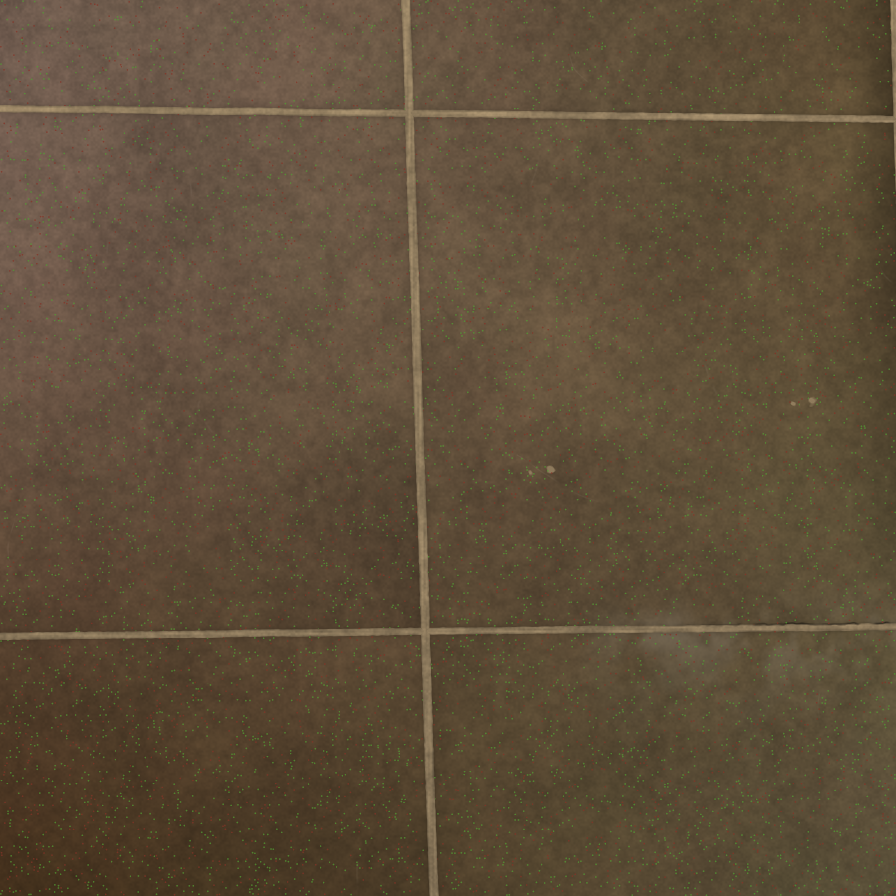
Give the GLSL for this texture, as a Shadertoy shader.

```glsl
// Worn brown stone floor tiles with narrow sandy joints, seen slightly askew.
// A skewed grid gives tiles and joints; layered noise adds mottling, and hashed
// dots, scratches, chips and a mineral haze add the wear.

#define JOINT_X 0.0050     // half width of upright joints
#define JOINT_Y 0.0040     // half width of level joints
#define MOTTLE 0.27        // strength of cloudy stone variation
#define GRAIN 0.24         // strength of fine stone grain
#define TILE_VARIATION 0.04
#define SPECK_CELLS 300.0  // speck cells across the canvas
#define SPECK_CHANCE 0.115
#define SPECK_RADIUS 0.0009
#define SCRATCHES 14
#define SCRATCH_LIGHT 0.05
#define HAZE 0.55          // mineral deposit by the lower joint

const vec3 STONE_TOP_LEFT = vec3(0.452, 0.368, 0.318);
const vec3 STONE_TOP_RIGHT = vec3(0.372, 0.308, 0.205);
const vec3 STONE_LOW_LEFT = vec3(0.258, 0.180, 0.100);
const vec3 STONE_LOW_RIGHT = vec3(0.338, 0.300, 0.215);
const vec3 GROUT = vec3(0.625, 0.540, 0.410);
const vec3 DEPOSIT = vec3(0.54, 0.50, 0.43);
const vec3 SPECK_GREEN = vec3(0.32, 0.62, 0.20);
const vec3 SPECK_RED = vec3(0.52, 0.20, 0.15);

// Integer hash: three values in 0..1 per cell and seed
vec3 hash(vec2 cell, int seed) {
    uvec3 v = uvec3(ivec3(ivec2(floor(cell)), seed)) * 1664525u + 1013904223u;
    v.x += v.y * v.z; v.y += v.z * v.x; v.z += v.x * v.y;
    v ^= v >> 16u;
    v.x += v.y * v.z; v.y += v.z * v.x; v.z += v.x * v.y;
    return vec3(v >> 8u) / 16777216.0;
}

float noise(vec2 p) {
    vec2 i = floor(p), f = fract(p);
    f = f * f * (3.0 - 2.0 * f);
    return mix(mix(hash(i, 1).x, hash(i + vec2(1, 0), 1).x, f.x),
               mix(hash(i + vec2(0, 1), 1).x, hash(i + vec2(1, 1), 1).x, f.x), f.y);
}

float fbm(vec2 p) {
    float sum = 0.0, amp = 0.5;
    for (int i = 0; i < 5; i++) {
        sum += amp * noise(p);
        p = mat2(1.6, 1.2, -1.2, 1.6) * p + 7.3;
        amp *= 0.5;
    }
    return sum;
}

float segmentDistance(vec2 p, vec2 a, vec2 b) {
    vec2 ab = b - a;
    return length(p - a - ab * clamp(dot(p - a, ab) / dot(ab, ab), 0.0, 1.0));
}

// Antialiased coverage of a shape from its signed distance
float cover(float d, float px) { return clamp(0.5 - d / px, 0.0, 1.0); }

void mainImage(out vec4 fragColor, in vec2 fragCoord) {
    vec2 uv = fragCoord / iResolution.xy;
    float px = 1.0 / min(iResolution.x, iResolution.y);

    // Skewed grid: joints lie on whole values of grid
    vec2 pitch = vec2(0.545, 0.589 - 0.023 * uv.x);
    vec2 origin = vec2(0.484 - 0.031 * uv.y, 0.290 + 0.011 * uv.x);
    vec2 grid = (uv - origin) / pitch;
    vec2 offset = (grid - round(grid)) * pitch;
    vec2 wobble = 0.0010 * (vec2(noise(uv * 14.0), noise(uv * 17.0 + 9.0)) - 0.5)
                + 0.0007 * (noise(uv * 190.0) - 0.5);
    vec2 edge = abs(offset + wobble) - vec2(JOINT_X, JOINT_Y);
    float joint = min(edge.x, edge.y);

    // Stone: broad light gradient, clouds, grain and a tone per tile
    vec3 color = mix(mix(STONE_LOW_LEFT, STONE_LOW_RIGHT, uv.x),
                     mix(STONE_TOP_LEFT, STONE_TOP_RIGHT, uv.x), smoothstep(-0.15, 0.95, uv.y));
    vec2 tileShift = floor(grid) * 13.0;
    float cloud = fbm(uv * 5.0 + tileShift) + 0.6 * fbm(uv * 19.0 + tileShift) - 0.775;
    float grain = fbm(uv * 95.0) - 0.48 + 0.35 * (noise(uv * 390.0) - 0.5);
    float tone = hash(floor(grid), 2).x - 0.5;
    color *= 1.0 + MOTTLE * cloud + GRAIN * grain + TILE_VARIATION * tone;
    color += vec3(0.012, -0.008, 0.004) * (fbm(uv * 9.0 + 31.0) - 0.48);
    color *= 1.0 - 0.28 * smoothstep(0.93, 1.01, uv.x) * smoothstep(0.2, 0.8, uv.y);

    // Faint broken scratches
    for (int i = 0; i < SCRATCHES; i++) {
        vec3 place = hash(vec2(i, 5), 3), form = hash(vec2(i, 8), 4);
        float angle = 1.2 + 1.4 * form.x;
        vec2 reach = (0.015 + 0.04 * form.y) * vec2(cos(angle), sin(angle));
        vec2 bent = place.xy + 0.018 * (noise(uv * 28.0) - 0.5);
        float d = segmentDistance(uv, bent - reach, bent + reach) - 0.0005;
        color += SCRATCH_LIGHT * cover(d, 2.0 * px) * smoothstep(0.3, 0.8, noise(uv * 90.0));
    }

    // Pale deposit spreading below the lower joint on the right
    float fromJoint = uv.y - origin.y;
    float spread = fromJoint > 0.0 ? 0.018 : 0.055;
    float haze = exp(-abs(fromJoint) / spread) * smoothstep(0.60, 0.76, uv.x);
    color = mix(color, DEPOSIT, HAZE * haze * smoothstep(0.30, 0.66, fbm(uv * 24.0)));

    // Two chips, each with a smaller crumb beside it
    for (int i = 0; i < 4; i++) {
        vec2 chip = mix(vec2(0.614, 0.475), vec2(0.907, 0.552), float(i / 2));
        float crumb = float(i % 2);
        float size = mix(0.0042, 0.0013, crumb) + 0.004 * (noise(uv * 240.0) - 0.5);
        float d = length(uv - chip + crumb * vec2(0.022, 0.003)) - size;
        color = mix(color, GROUT, 0.75 * cover(d, 2.0 * px));
    }

    // Joints: soiled tile edge, then streaked grout with a darker rim
    color *= 1.0 - 0.12 * exp(-max(joint, 0.0) / 0.003);
    float streak = edge.x < edge.y ? noise(uv * vec2(420.0, 20.0)) : noise(uv * vec2(20.0, 420.0));
    vec3 grout = GROUT * (0.84 + 0.12 * uv.y + 0.18 * (streak - 0.5) + 0.25 * grain);
    grout *= 1.0 - 0.14 * smoothstep(-0.0025, 0.0, joint);
    color = mix(color, grout, cover(joint, px));
    float crack = abs(fromJoint - 0.0045 + 3.0 * wobble.y) - 0.0008;
    float broken = smoothstep(0.70, 0.93, uv.x) * smoothstep(0.25, 0.6, noise(uv * 60.0));
    color *= 1.0 - 0.5 * cover(crack, 1.5 * px) * broken;

    // Tiny green and red specks on the stone, sparser towards the top
    vec2 cell = uv * SPECK_CELLS;
    vec3 speck = hash(cell, 6);
    float speckDistance = length(fract(cell) - 0.25 - 0.5 * speck.xy) / SPECK_CELLS;
    float present = step(speck.z, SPECK_CHANCE * (1.15 - 0.5 * uv.y)) * step(0.0, joint);
    vec3 speckColor = hash(cell, 7).x < 0.62 ? SPECK_GREEN : SPECK_RED;
    color = mix(color, speckColor, 0.72 * present * cover(speckDistance - SPECK_RADIUS, px));

    fragColor = vec4(color, 1.0);
}
```
